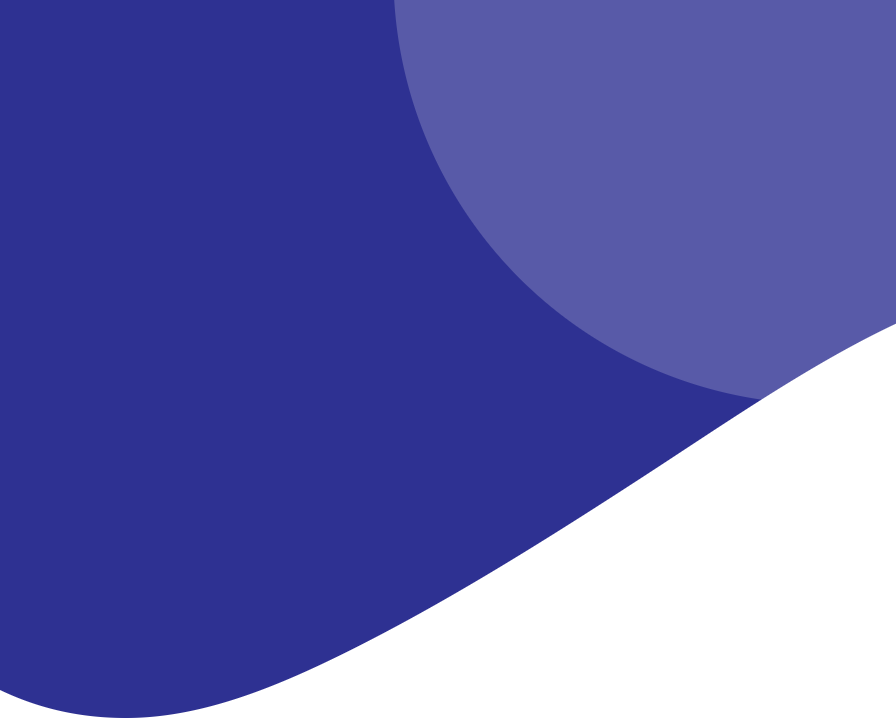
Reproduce this background procedurally as a Shadertoy shader.

```glsl
// A flat indigo field with a pale translucent disc in the upper right,
// cut off below by a white wave. The wave is a smooth cubic Hermite curve
// through a few knots; both edges are antialiased from signed distances.

#define INDIGO vec3(0.180, 0.192, 0.573)
#define WHITE vec3(1.0)
#define DISC_CENTER vec2(0.9191, 0.8303)
#define DISC_RADIUS 0.480
#define DISC_OPACITY 0.2

// Wave knots: position x, height y, slope z, in canvas widths
const int KNOT_COUNT = 5;
const vec3 WAVE_KNOTS[KNOT_COUNT] = vec3[](
    vec3(0.0,    0.0313, -0.48),
    vec3(0.1406, 0.0,     0.0),
    vec3(0.3906, 0.0755,  0.50),
    vec3(0.7161, 0.2682,  0.65),
    vec3(1.0,    0.4401,  0.47)
);

// Cubic Hermite height between two knots
float hermite(vec3 a, vec3 b, float x) {
    float span = b.x - a.x;
    float t = (x - a.x) / span;
    float s = 1.0 - t;
    float ease = t * t * (3.0 - 2.0 * t);
    return mix(a.y, b.y, ease) + span * t * s * (a.z * s - b.z * t);
}

// Picks the curve segment that contains x
float waveHeight(float x) {
    float height = hermite(WAVE_KNOTS[0], WAVE_KNOTS[1], x);
    for (int i = 1; i < KNOT_COUNT - 1; i++) {
        if (x >= WAVE_KNOTS[i].x)
            height = hermite(WAVE_KNOTS[i], WAVE_KNOTS[i + 1], x);
    }
    return height;
}

// Pixel coverage of the region where the distance is negative
float coverage(float dist) {
    float footprint = length(vec2(dFdx(dist), dFdy(dist)));
    return clamp(0.5 - dist / max(footprint, 1e-6), 0.0, 1.0);
}

void mainImage(out vec4 fragColor, in vec2 fragCoord) {
    vec2 p = fragCoord / iResolution.x;

    // Translucent disc over the field
    float disc = coverage(length(p - DISC_CENTER) - DISC_RADIUS);
    vec3 color = mix(INDIGO, WHITE, DISC_OPACITY * disc);

    // White area under the wave
    float below = coverage(p.y - waveHeight(p.x));
    color = mix(color, WHITE, below);

    fragColor = vec4(color, 1.0);
}
```
